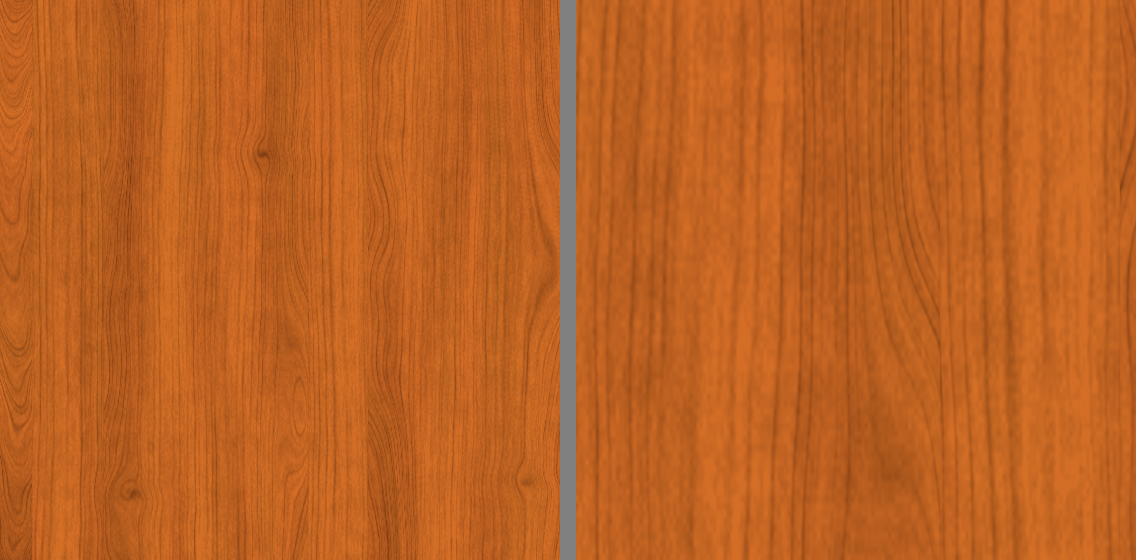
Left, the full canvas; right, a detail of the centre.
Write a three.js fragment shader that draws this texture.

```glsl
// Cherry wood veneer: five upright planks with fine growth lines, arches and knots.
// A warped ring coordinate (layered sines) drives 1D cellular lines and soft streaks;
// stretched noise on top gives the fibres and pores.
varying vec2 vUv;

const vec3 DARK_WOOD = vec3(0.600, 0.298, 0.094);
const vec3 LIGHT_WOOD = vec3(0.800, 0.413, 0.143);
const vec4 SEAMS = vec4(0.058, 0.185, 0.550, 0.657);
const float BASE_TONE = 0.88;
const float LINE_DENSITY = 104.0;
const float LINE_DEPTH = 0.74;
const float STREAK_DEPTH = 0.56;
const float FIBRE_DEPTH = 0.36;
const float KNOT_RADIUS = 0.009;

float hash(vec2 p) {
  return fract(sin(dot(p, vec2(127.1, 311.7))) * 43758.5);
}

float noise(vec2 p) {
  vec2 i = floor(p);
  vec2 f = fract(p);
  f = f * f * (3.0 - 2.0 * f);
  return mix(mix(hash(i), hash(i + vec2(1.0, 0.0)), f.x),
             mix(hash(i + vec2(0.0, 1.0)), hash(i + vec2(1.0, 1.0)), f.x), f.y);
}

float bell(float d, float width) {
  return exp(-d * d / (width * width));
}

vec2 knotCentre(int k) {
  if (k == 0) return vec2(0.470, 0.725);
  if (k == 1) return vec2(0.237, 0.118);
  return vec2(0.940, 0.138);
}

// Slow sway of the rings along the trunk
float sway(float y, float phase) {
  return 0.036 * sin(5.2 * y + phase) + 0.017 * sin(11.0 * y + 2.3 * phase)
       + 0.004 * sin(31.0 * y + phase);
}

// Ring coordinate: upright lines, bent into arches in the figured zones
float ringCoord(vec2 p, float plank) {
  float phase = plank * 2.1;
  float u = p.x + 0.005 * sin(4.0 * p.y + phase + 7.0 * p.x)
          + 0.002 * sin(11.0 * p.y + 25.0 * p.x)
          + 0.0006 * sin(43.0 * p.y + 90.0 * p.x);
  if (plank < 0.5) {
    float dx = p.x - 0.026 - 0.008 * sin(7.0 * p.y);
    u = 0.38 * p.y - 30.0 * dx * dx + 0.6 * sway(p.y, 1.0)
      + 0.003 * sin(60.0 * p.y + 80.0 * p.x);
  } else if (plank > 1.5 && plank < 2.5) {
    u += bell(p.x - SEAMS.y, 0.042) * sway(p.y, 0.7);
    u += bell(p.x - 0.545, 0.030) * sway(p.y, 3.4);
  } else if (plank > 3.5) {
    u += 1.3 * bell(p.x - SEAMS.w, 0.055) * sway(p.y, 4.6);
    u += bell(p.x - 1.01, 0.050) * sway(p.y, 2.0);
  }
  // Lines part around each knot
  for (int k = 0; k < 3; k++) {
    vec2 d = p - knotCentre(k);
    float side = d.x / sqrt(d.x * d.x + 0.00016);
    u -= 0.016 * side * bell(d.x, 0.07) * bell(d.y, 0.035);
    u += 0.010 * bell(d.x - 0.03, 0.055) * bell(d.y - 0.012, 0.022);
  }
  return u + plank * 3.7;
}

// Jittered lines with one crisp flank and one fading flank
float growthLines(float u, float y) {
  float s = u * LINE_DENSITY + 1.6 * sin(u * 19.0) + 0.7 * sin(u * 47.0);
  float cell = floor(s);
  float shade = 0.0;
  for (int i = -1; i <= 1; i++) {
    float id = cell + float(i);
    float d = s - id - 0.15 - 0.7 * hash(vec2(id, 3.0));
    float fade = 0.40 + 0.85 * noise(vec2(id * 1.7, y * 6.0));
    float strength = mix(0.25, 1.0, hash(vec2(id, 8.0))) * fade;
    float flank = 0.32 * exp(-max(d, 0.0) * 3.5) * smoothstep(-0.15, 0.05, d);
    shade = max(shade, strength * (0.75 * bell(d, 0.14) + flank));
  }
  return shade;
}

void main() {
  vec2 p = vUv;
  float plank = dot(step(SEAMS, vec4(p.x)), vec4(1.0));
  float u = ringCoord(p, plank);

  // Broad tone: plank shade, streaks and darker figured zones
  float tone = BASE_TONE + 0.09 * (hash(vec2(plank, 5.0)) - 0.5);
  tone += STREAK_DEPTH * (noise(vec2(u * 17.0, p.y * 1.6)) - 0.5);
  tone += 0.6 * STREAK_DEPTH * (noise(vec2(u * 62.0, p.y * 2.5)) - 0.5);
  tone += 0.5 * STREAK_DEPTH * (noise(vec2(u * 150.0, p.y * 5.0)) - 0.5);
  tone -= 0.18 * step(plank, 0.5) + 0.19 * bell(p.x - 0.205, 0.045);
  tone -= 0.21 * bell(p.x - 0.505, 0.045) + 0.21 * bell(p.x - 0.685, 0.045);
  tone += 0.08 * bell(p.x - 0.36, 0.08) - 0.14 * bell(p.x - 0.99, 0.05);

  tone -= LINE_DEPTH * growthLines(u, p.y);

  // Fibres, pores and faint cross shimmer
  tone += FIBRE_DEPTH * (noise(vec2(u * 360.0, p.y * 34.0)) - 0.5);
  tone += FIBRE_DEPTH * (noise(p * vec2(500.0, 230.0)) - 0.5);
  tone += 0.14 * (noise(p * vec2(16.0, 42.0)) - 0.5);

  // Knot hearts and thin plank joints
  for (int k = 0; k < 3; k++) {
    vec2 d = (p - knotCentre(k)) * vec2(0.8, 1.2);
    tone -= 0.55 * bell(length(d), KNOT_RADIUS) + 0.18 * bell(length(d), 0.032);
  }
  vec4 gap = abs(SEAMS - p.x);
  tone -= 0.16 * bell(min(min(gap.x, gap.y), min(gap.z, gap.w)), 0.0013);

  vec3 wood = mix(DARK_WOOD, LIGHT_WOOD, clamp(tone, -0.50, 1.15));
  wood.g += 0.020 * (noise(vec2(u * 25.0, p.y * 2.5) + 40.0) - 0.5);
  gl_FragColor = vec4(wood, 1.0);
}
```
